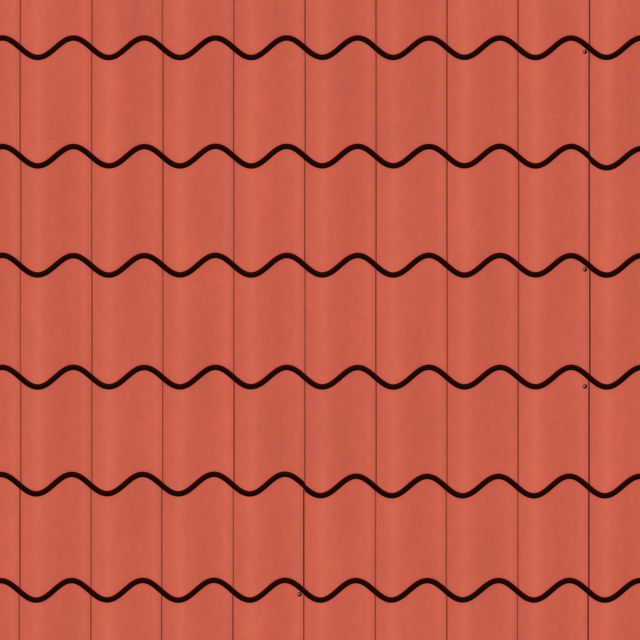
Give the GLSL for this texture, as a Shadertoy shader.

```glsl
// Clay roof tiles: nine columns by six courses, each course ending in a dark wavy lip.
// Lips are cosine curves drawn by distance; seams, soft ribs, grain, stepped joints
// and a few nail heads are laid over a terracotta base.

float hash(vec2 p) {
    vec3 q = fract(p.xyx * vec3(0.1031, 0.1030, 0.0973));
    q += dot(q, q.yzx + 33.33);
    return fract((q.x + q.y) * q.z);
}

float noise(vec2 p) {
    vec2 i = floor(p), f = fract(p);
    f = f * f * (3.0 - 2.0 * f);
    return mix(mix(hash(i), hash(i + vec2(1, 0)), f.x),
               mix(hash(i + vec2(0, 1)), hash(i + vec2(1, 1)), f.x), f.y);
}

// Mean height of a lip, with the middle courses sagging slightly
float lipHeight(float row) {
    return 0.078 + 0.1695 * row - 0.007 * exp(-1.2 * (row - 1.7) * (row - 1.7));
}

// Sideways slip of the lower courses
float slip(float row) {
    return row < 1.5 ? -0.0026 : 0.0;
}

// Soft rib centred on a phase of the column
float rib(float phase, float centre, float width) {
    float d = abs(fract(phase - centre + 0.5) - 0.5) / width;
    return exp(-d * d);
}

void mainImage(out vec4 fragColor, in vec2 fragCoord) {
    vec2 uv = fragCoord / iResolution.xy;
    float px = 1.0 / min(iResolution.x, iResolution.y);
    float soft = max(0.0013, 0.8 * px);

    // Nearest lip, nearest nail and the lip above this point
    float lip = 1.0, side = 0.0, course = 0.0;
    vec2 nail = vec2(1.0);
    for (float row = 0.0; row < 6.0; row++) {
        float angle = 6.28319 * (9.0 * (uv.x - slip(row)) - 0.031);
        float joint = row == 4.0 ? 0.922 : row == 1.0 ? 0.476 : 2.0;
        float y = lipHeight(row) + 0.0152 * cos(angle)
                - 0.003 * smoothstep(-px, px, uv.x - joint)
                + 0.0006 * (noise(vec2(uv.x * 30.0, row * 7.0)) - 0.5);
        float slope = 0.86 * sin(angle);
        float d = (uv.y - y) / sqrt(1.0 + slope * slope);
        if (abs(d) < lip) { lip = abs(d); side = d; }
        course += step(y, uv.y);

        // Nails sit under the lip beside the wider joints
        if (row != 1.0 && row != 4.0) {
            vec2 at = vec2(row < 1.0 ? 0.468 : 0.914,
                           lipHeight(row) - (row == 2.0 ? 0.0145 : 0.0065));
            if (length(uv - at) < length(nail)) nail = uv - at;
        }
    }

    // Terracotta with ribs, broad mottling and fine grain
    float phase = 9.0 * (uv.x - 0.5 * slip(course)) - 0.289;
    float column = floor(phase + 0.5);
    vec3 colour = vec3(0.803, 0.378, 0.302);
    colour += vec3(0.022, 0.024, 0.020) * rib(phase, 0.25, 0.09);
    colour += vec3(0.012, 0.012, 0.016) * rib(phase, 0.90, 0.05);
    colour -= vec3(0.016, 0.014, 0.008) * rib(phase, 0.60, 0.16);
    colour *= 1.0 + 0.025 * (noise(uv * vec2(34.0, 9.0)) - 0.5)
                  + 0.025 * (noise(uv * vec2(130.0, 60.0)) - 0.5)
                  + 0.030 * (noise(uv * 300.0) - 0.5);
    colour *= 1.0 + 0.014 * (hash(vec2(floor(phase), course) + 3.0) - 0.5);

    // Vertical seams, darker where two sheets overlap
    float jitter = 0.012 * (hash(vec2(column, course)) - 0.5);
    float seam = abs(phase - column - jitter) / 9.0;
    bool overlap = column == 8.0 || (column == 4.0 && course == 1.0);
    float strength = overlap ? 0.75 : 0.36 + 0.18 * hash(vec2(column, course + 20.0));
    float seamLine = 1.0 - smoothstep(0.0003, 0.0008 + 0.8 * px, seam);
    colour = mix(colour, vec3(0.36, 0.13, 0.10), strength * seamLine);
    colour *= 1.0 - 0.05 * exp(-seam * 260.0);

    // Faint shade around the lip, then the lip itself
    colour *= 1.0 - 0.10 * exp(-max(lip - 0.004, 0.0) * 450.0);
    vec3 lipColour = mix(vec3(0.11, 0.03, 0.02), vec3(0.20, 0.03, 0.02),
                         smoothstep(-0.001, 0.003, side));
    colour = mix(lipColour, colour, smoothstep(0.0041 - soft, 0.0041 + soft, lip));

    // Nail heads with a pale glint
    float head = 1.0 - smoothstep(0.0032 - px, 0.0032 + px, length(nail));
    float glint = 1.0 - smoothstep(0.0004, 0.0026, length(nail + vec2(0.0012, -0.0006)));
    colour = mix(colour, mix(vec3(0.22, 0.08, 0.06), vec3(0.72, 0.52, 0.42), glint), head);

    fragColor = vec4(colour, 1.0);
}
```
